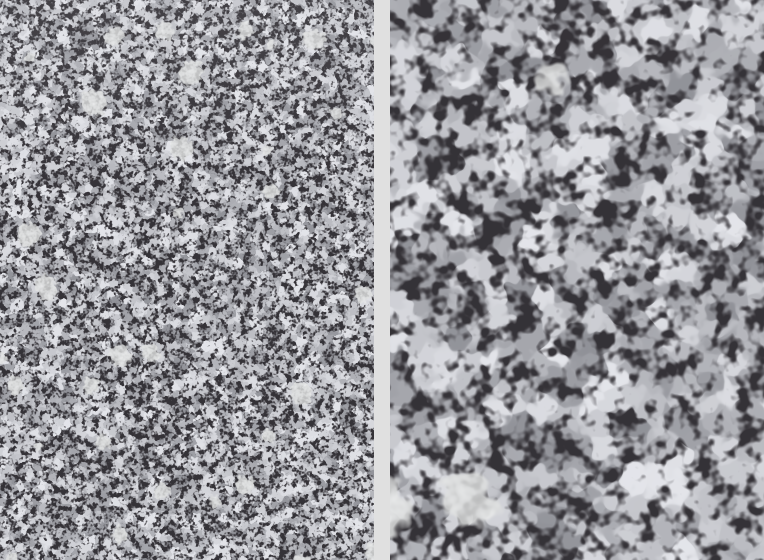
Left, the full canvas; right, a detail of the centre.
Reproduce this texture procedurally as a Shadertoy shader.

```glsl
// Polished grey granite: pale feldspar grains from a soft Voronoi mosaic,
// dark ragged mica from layered gradient noise, and sparse large crystals.
// All lengths are fractions of the canvas height.

const vec3 CHARCOAL = vec3(0.205, 0.195, 0.215);
const vec3 GREY_GRAIN = vec3(0.565, 0.57, 0.595);
const vec3 PALE_GRAIN = vec3(0.895, 0.90, 0.92);
const vec3 CRYSTAL = vec3(0.855, 0.86, 0.86);

vec2 hash2(vec2 cell) {
    vec3 h = fract(vec3(cell.xyx) * vec3(0.1031, 0.1030, 0.0973));
    h += dot(h, h.yzx + 33.33);
    return fract((h.xx + h.yz) * h.zy);
}

mat2 rotation(float angle) {
    float c = cos(angle), s = sin(angle);
    return mat2(c, s, -s, c);
}

float cornerSlope(vec2 cell, vec2 offset) {
    float angle = 6.2832 * hash2(cell).x;
    return dot(vec2(cos(angle), sin(angle)), offset);
}

float gradientNoise(vec2 p) {
    vec2 i = floor(p), f = fract(p);
    vec2 u = f * f * f * (f * (f * 6.0 - 15.0) + 10.0);
    vec2 e = vec2(1.0, 0.0);
    float low = mix(cornerSlope(i, f), cornerSlope(i + e, f - e), u.x);
    float high = mix(cornerSlope(i + e.yx, f - e.yx), cornerSlope(i + e.xx, f - e.xx), u.x);
    return mix(low, high, u.y);
}

// Three rotated octaves, from whole flecks down to fine ragged edges
float fleckNoise(vec2 p, float scale) {
    float sum = 0.0, weight = 1.0;
    for (int k = 0; k < 3; k++) {
        float angle = 0.5 + 1.1 * float(k);
        sum += weight * gradientNoise(rotation(angle) * p * scale + 17.0 * float(k));
        scale *= 1.8;
        weight *= 0.78;
    }
    return sum;
}

// Random tone per Voronoi cell, blended narrowly across the seams
float grainTone(vec2 p, float sharpness) {
    vec2 i = floor(p);
    float total = 0.0, tone = 0.0;
    for (int y = -1; y <= 1; y++)
    for (int x = -1; x <= 1; x++) {
        vec2 cell = i + vec2(x, y);
        float w = exp(-sharpness * length(cell + hash2(cell) - p));
        tone += w * hash2(cell + 71.0).x;
        total += w;
    }
    return tone / total;
}

// Coverage of scattered rounded crystals; raggedness disturbs the outline
float crystalMask(vec2 p, float raggedness, float density) {
    vec2 i = floor(p);
    float mask = 0.0;
    for (int y = -1; y <= 1; y++)
    for (int x = -1; x <= 1; x++) {
        vec2 cell = i + vec2(x, y);
        vec2 kind = hash2(cell + 131.0);
        vec2 d = rotation(6.2832 * kind.y) * (cell + hash2(cell + 47.0) - p);
        d.x *= mix(0.75, 1.25, fract(kind.y * 7.0));
        float radius = mix(0.07, 0.2, kind.x * kind.x / (density * density));
        float inside = 1.0 - smoothstep(-0.025, 0.025, length(d) - radius + raggedness);
        mask = max(mask, inside * step(kind.x, density));
    }
    return mask;
}

void mainImage(out vec4 fragColor, in vec2 fragCoord) {
    vec2 p = fragCoord / iResolution.y;

    // Pale mosaic with crooked grain outlines
    vec2 warp = vec2(gradientNoise(p * 130.0), gradientNoise(p * 130.0 + 53.0));
    float tone = grainTone(p * 72.0 + 0.6 * warp, 16.0);
    vec3 pale = mix(GREY_GRAIN, PALE_GRAIN, tone);

    // Mica gathers in loose clusters and avoids the brightest grains
    float flecks = fleckNoise(p, 72.0);
    float clusters = 0.12 * gradientNoise(p * 6.0 + 9.0) + 0.16 * gradientNoise(p * 21.0);
    float field = flecks + clusters + 0.35 * (tone - 0.5);
    float mica = 1.0 - smoothstep(-0.50, 0.16, field);

    // Large crystals keep only a trace of mica
    float ragged = 0.07 * warp.x + 0.05 * gradientNoise(p * 60.0);
    float crystal = 0.9 * crystalMask(p * 9.0, ragged, 0.5);
    vec3 crystalColor = CRYSTAL + 0.07 * flecks;

    vec3 color = mix(pale, CHARCOAL, mica);
    color = mix(color, crystalColor, crystal);

    // Faint sheen toward the top of the slab
    color = mix(color, PALE_GRAIN, 0.08 * smoothstep(0.6, 1.0, p.y));
    fragColor = vec4(clamp(color, 0.0, 1.0), 1.0);
}
```
